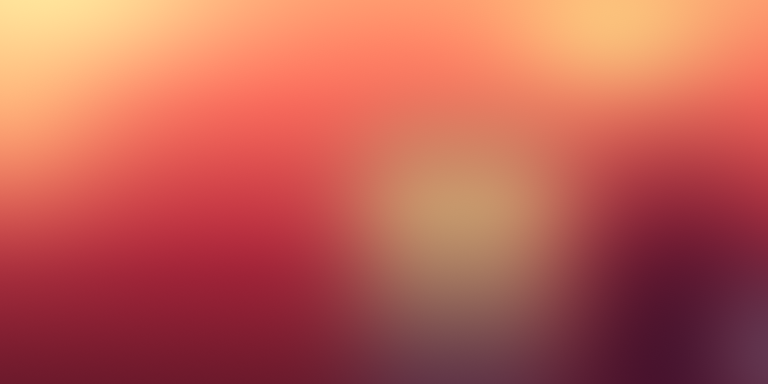
This background is drawn by a Shadertoy shader. Its source:

```glsl
// Soft sunset gradient: warm upper glows over crimson, with a sandy column and plum shade.

const vec3 WINE    = vec3(0.38, 0.09, 0.16);
const vec3 CRIMSON = vec3(0.70, 0.15, 0.235);
const vec3 CORAL   = vec3(1.00, 0.42, 0.36);
const vec3 PEACH   = vec3(1.00, 0.62, 0.44);
const vec3 APRICOT = vec3(1.00, 0.68, 0.46);
const vec3 CREAM   = vec3(1.00, 0.90, 0.61);
const vec3 GOLD    = vec3(1.00, 0.77, 0.49);
const vec3 PLUM    = vec3(0.27, 0.06, 0.165);
const vec3 MAUVE   = vec3(0.39, 0.23, 0.33);
const vec3 DUSK    = vec3(0.36, 0.19, 0.27);
const vec3 SAND    = vec3(0.79, 0.61, 0.43);

// Elliptical falloff: one at the centre, fading with distance
float glow(vec2 p, vec2 centre, vec2 radius) {
    vec2 d = (p - centre) / radius;
    return exp(-dot(d, d));
}

// Vertical blend from wine at the bottom to peach at the top
vec3 skyRamp(float y) {
    vec3 c = mix(WINE, CRIMSON, smoothstep(-0.15, 0.5, y));
    c = mix(c, CORAL, smoothstep(0.25, 0.85, y));
    return mix(c, PEACH, smoothstep(0.7, 1.1, y));
}

// Soft-sided column that dissolves towards the top
float columnMask(vec2 p, float centre, float halfWidth) {
    float d = abs(p.x - centre) / halfWidth;
    return exp(-pow(d, 2.5)) * (1.0 - smoothstep(0.42, 0.92, p.y));
}

// Fine grain that hides banding
float grain(vec2 p) {
    return fract(sin(dot(p, vec2(127.1, 311.7))) * 43758.5) - 0.5;
}

void mainImage(out vec4 fragColor, in vec2 fragCoord) {
    vec2 p = fragCoord / iResolution.xy;
    vec3 color = skyRamp(p.y);

    // Warm light along the left edge and upper right
    color = mix(color, APRICOT, glow(p, vec2(0.0, 0.85), vec2(0.16, 0.36)));
    color = mix(color, CREAM, glow(p, vec2(0.05, 1.05), vec2(0.25, 0.25)));
    color = mix(color, GOLD, glow(p, vec2(0.8, 0.96), vec2(0.15, 0.23)));

    // Dark lower right
    color = mix(color, PLUM, glow(p, vec2(0.88, 0.0), vec2(0.17, 0.5)));

    // Sandy column, dusky at its foot
    vec3 column = mix(DUSK, SAND, smoothstep(-0.08, 0.52, p.y));
    color = mix(color, column, columnMask(p, 0.6, 0.15));

    // Mauve haze in the lower right corner
    color = mix(color, MAUVE, 0.9 * glow(p, vec2(1.02, 0.08), vec2(0.1, 0.23)));

    fragColor = vec4(color + grain(fragCoord) / 255.0, 1.0);
}
```
